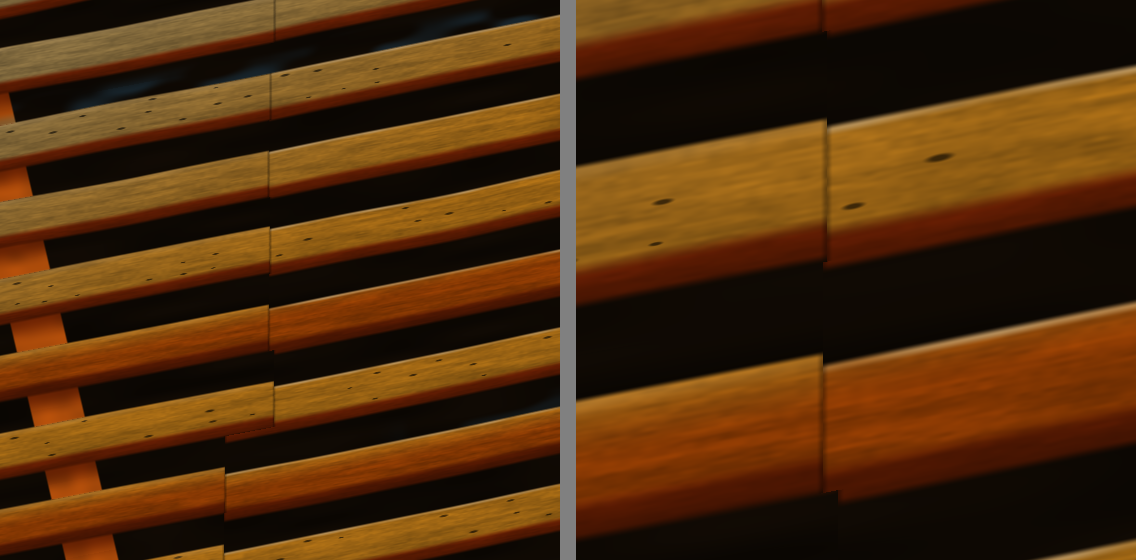
Left: the whole. Right: its middle third, enlarged.
Write a WebGL 1 fragment shader that draws this texture.

```glsl
precision highp float;
// Tilted wooden slats over a dark void, with a cross beam at the left.
// Each half of the canvas has its own slat coordinate; the halves meet at
// a stepped joint. Noise adds grain, knots, worn edges and dim reflections.

uniform vec2 u_resolution;

#define LEFT_SLOPE 0.19
#define RIGHT_SLOPE 0.2035
#define LEFT_PITCH 0.1373
#define RIGHT_PITCH 0.1397
#define FACE_END 0.45
#define SIDE_END 0.60
#define JOINT_X 0.492
#define BEAM_HALF_WIDTH 0.047
#define BEAM_LEAN 0.235
#define SOFTNESS 0.0022
#define GRAIN 0.22
#define KNOT_CHANCE 0.30

const vec3 VOID = vec3(0.052, 0.032, 0.012);
const vec3 REFLECTION = vec3(0.09, 0.14, 0.17);
const vec3 AMBER = vec3(0.60, 0.385, 0.075);
const vec3 WEATHERED = vec3(0.50, 0.41, 0.24);
const vec3 RED_WOOD = vec3(0.53, 0.22, 0.01);
const vec3 SIDE_WOOD = vec3(0.36, 0.105, 0.01);
const vec3 WORN_EDGE = vec3(0.74, 0.62, 0.44);
const vec3 BEAM_SHADE = vec3(0.40, 0.13, 0.01);
const vec3 BEAM_LIGHT = vec3(0.66, 0.29, 0.04);

float hash(vec2 p) {
  vec3 q = fract(vec3(p.xyx) * 0.1031);
  q += dot(q, q.yzx + 33.33);
  return fract((q.x + q.y) * q.z);
}

float noise(vec2 p) {
  vec2 i = floor(p), f = fract(p);
  f = f * f * (3.0 - 2.0 * f);
  return mix(mix(hash(i), hash(i + vec2(1, 0)), f.x),
             mix(hash(i + vec2(0, 1)), hash(i + vec2(1, 1)), f.x), f.y);
}

float edge(float at, float soft, float x) {
  return smoothstep(at - soft, at + soft, x);
}

// Sparse elongated dark spots, one possible spot per cell
float knots(vec2 q) {
  vec2 cell = floor(q);
  vec2 center = 0.3 + 0.4 * vec2(hash(cell + 3.1), hash(cell + 8.7));
  vec2 offset = (fract(q) - center) * vec2(1.0, 1.35);
  float size = mix(0.09, 0.2, hash(cell + 5.3));
  float present = step(1.0 - KNOT_CHANCE, hash(cell + 12.9));
  return present * (1.0 - smoothstep(0.3 * size, size, length(offset)));
}

vec3 gapColor(vec2 p, float depth, float v) {
  float row = floor(v);
  float inGap = clamp((fract(v) - SIDE_END) / (1.0 - SIDE_END), 0.0, 1.0);
  vec3 color = VOID * (0.7 + 0.6 * noise(vec2(p.x * 7.0, v * 6.0)));
  // Cool reflections in the topmost gap and a faint one lower down
  float cool = 1.0 - step(0.5, abs(row - 1.0));
  cool += 0.5 * (1.0 - step(0.5, abs(row - 6.0))) * edge(0.75, 0.1, p.x);
  cool *= smoothstep(0.4, 0.85, noise(vec2(p.x * 13.0, v * 5.0)));
  color = mix(color, REFLECTION, cool * smoothstep(0.1, 0.75, inGap));
  // Cross beam, shaded just beneath each slat
  float fromBeam = abs(p.x - 0.0703 - BEAM_LEAN * (depth - 0.599));
  vec3 beam = mix(BEAM_SHADE, BEAM_LIGHT, smoothstep(0.0, 0.8, inGap));
  beam = mix(beam, WEATHERED, smoothstep(0.6, 1.0, inGap) * (1.0 - edge(0.25, 0.12, depth)));
  beam *= 0.9 + 0.2 * noise(p * 35.0);
  return mix(beam, color, edge(BEAM_HALF_WIDTH, SOFTNESS, fromBeam));
}

vec3 slatColor(vec2 p, float depth, float s, float row, float rightHalf) {
  float t = clamp(s / FACE_END, 0.0, 1.0);
  float weathering = 1.0 - smoothstep(0.1, 0.9, depth * 1.1 + p.x * 0.6);
  vec3 face = mix(AMBER, WEATHERED, weathering);
  // Some lower slats are redder toward their front edge
  float redRow = step(4.5, row) * mod(row, 2.0);
  float redden = smoothstep(-0.15, 0.65, t + 0.25 * rightHalf * step(row, 5.5));
  face = mix(face, RED_WOOD, redRow * redden);
  face *= 1.05 - 0.13 * t;
  // Grain runs along the slat
  vec2 along = vec2(p.x, s + row * 3.0);
  float grain = 0.5 * noise(along * vec2(14.0, 22.0))
              + 0.3 * noise(along * vec2(45.0, 60.0))
              + 0.2 * noise(along * vec2(130.0, 50.0));
  face *= 1.0 + GRAIN * (grain - 0.5) * 2.0;
  float knotRow = (1.0 - mod(row, 2.0)) * step(1.5, row);
  face *= 1.0 - 0.6 * knotRow * knots(vec2(p.x * 17.0, s * 6.5 + row * 11.0));
  // Pale worn upper edge, crisp on the right half
  float wear = 1.0 - smoothstep(0.01, mix(0.09, 0.045, rightHalf), s);
  wear *= mix(0.25, 0.8, rightHalf) * (0.4 + 0.6 * noise(vec2(p.x * 24.0, row)));
  face = mix(face, WORN_EDGE, wear);
  // Front side falls into shadow
  float u = clamp((s - FACE_END) / (SIDE_END - FACE_END), 0.0, 1.0);
  vec3 side = SIDE_WOOD * mix(1.12, 0.78, u) * (0.85 + 0.3 * grain);
  side *= 1.0 - 0.15 * redRow;
  return mix(face, side, edge(FACE_END, 0.04, s));
}

void main() {
  vec2 p = gl_FragCoord.xy / u_resolution;
  float depth = 1.0 - p.y;
  float leftV = 1.0 + (depth + LEFT_SLOPE * p.x - 0.0865) / LEFT_PITCH;
  float rightV = 2.0 + (depth + RIGHT_SLOPE * (p.x - JOINT_X) - 0.13) / RIGHT_PITCH;
  // The joint shifts a little per slat and jumps left near the bottom
  float jointRow = floor(leftV + 1.0 - SIDE_END);
  float joint = JOINT_X - 0.082 * step(6.5, jointRow) - 0.014 * hash(vec2(jointRow, 4.0));
  float rightHalf = step(joint, p.x);
  float v = mix(leftV, rightV, rightHalf);
  v += 0.04 * (noise(vec2(p.x * 5.0, floor(v + 0.2) * 3.7)) - 0.5);
  float row = floor(v + 0.2);
  float s = v - row;
  float soft = max(SOFTNESS, 1.0 / u_resolution.y) / LEFT_PITCH;
  float cover = edge(0.0, soft, s) * (1.0 - edge(SIDE_END, soft * 1.5, s));
  vec3 slat = slatColor(p, depth, s, row, rightHalf);
  slat *= 0.7 + 0.3 * smoothstep(0.0, 0.004, abs(p.x - joint));
  gl_FragColor = vec4(mix(gapColor(p, depth, v), slat, cover), 1.0);
}
```
